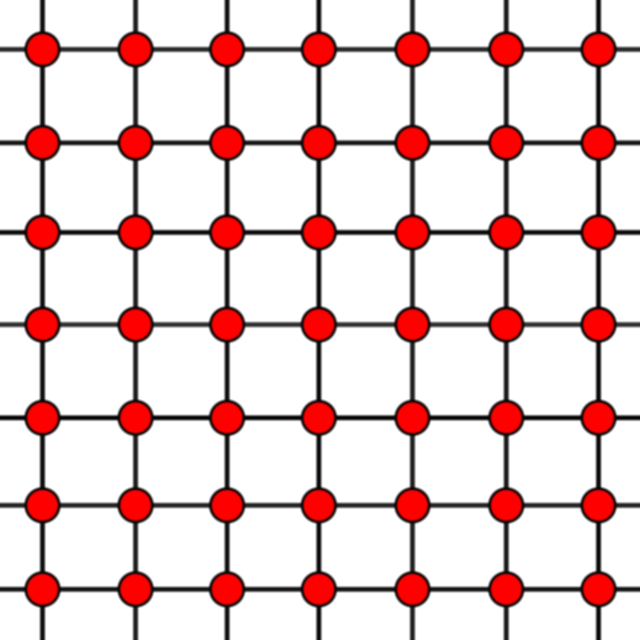
Give the GLSL for this pattern, as a Shadertoy shader.

```glsl
// Square lattice of black lines with outlined red discs at every crossing.

const int LINES = 7;              // lines across and down
const float PI = 3.14159265;
const float LINE_HALF = 0.0037;   // half width of a line
const float DISC_OUTER = 0.0281;  // disc radius with its outline
const float DISC_INNER = 0.0239;  // radius of the red fill
const float SOFTNESS = 0.0031;    // half width of a blurred edge
const vec3 PAPER = vec3(1.0);
const vec3 INK = vec3(0.02);
const vec3 RED = vec3(1.0, 0.0, 0.0);

float hash(float n) {
    return fract(sin(n * 127.1) * 43758.5453);
}

// Coverage of a shape from its signed distance
float cover(float dist, float soft) {
    return 1.0 - smoothstep(-soft, soft, dist);
}

// Line position: even spacing bent by four sine harmonics, fixed at the ends
float linePosition(float index, float start, float spacing, vec4 bend) {
    vec4 phase = vec4(1.0, 2.0, 3.0, 4.0) * PI * index / float(LINES - 1);
    return start + spacing * index - dot(bend, sin(phase));
}

// Distance to the nearest line of one axis, and the index of that line
vec2 nearestLine(float p, float start, float spacing, vec4 bend) {
    vec2 nearest = vec2(1e3, 0.0);
    for (int i = 0; i < LINES; i++) {
        float index = float(i);
        float dist = abs(p - linePosition(index, start, spacing, bend));
        if (dist < nearest.x) nearest = vec2(dist, index);
    }
    return nearest;
}

// Ink strength of a line; each line is slightly lighter or darker
float lineInk(vec2 nearest, float seed, float soft) {
    float strength = 1.0 - 0.18 * hash(nearest.y + seed);
    return strength * cover(nearest.x - LINE_HALF, soft);
}

void mainImage(out vec4 fragColor, in vec2 fragCoord) {
    vec2 uv = fragCoord / iResolution.xy;
    float soft = max(SOFTNESS, 0.75 / min(iResolution.x, iResolution.y));

    // Slightly uneven columns and rows
    vec2 column = nearestLine(uv.x, 0.0664, 0.1448, vec4(0.0013, 0.0, -0.0013, 0.0));
    vec2 row = nearestLine(uv.y, 0.0792, 0.1406, vec4(0.0104, 0.0036, 0.0022, -0.0013));

    // Lines
    float ink = max(lineInk(column, 3.0, soft), lineInk(row, 17.0, soft));
    vec3 color = mix(PAPER, INK, ink);

    // Outlined discs
    float radius = length(vec2(column.x, row.x));
    color = mix(color, INK, cover(radius - DISC_OUTER, soft));
    color = mix(color, RED, cover(radius - DISC_INNER, soft));

    fragColor = vec4(color, 1.0);
}
```
